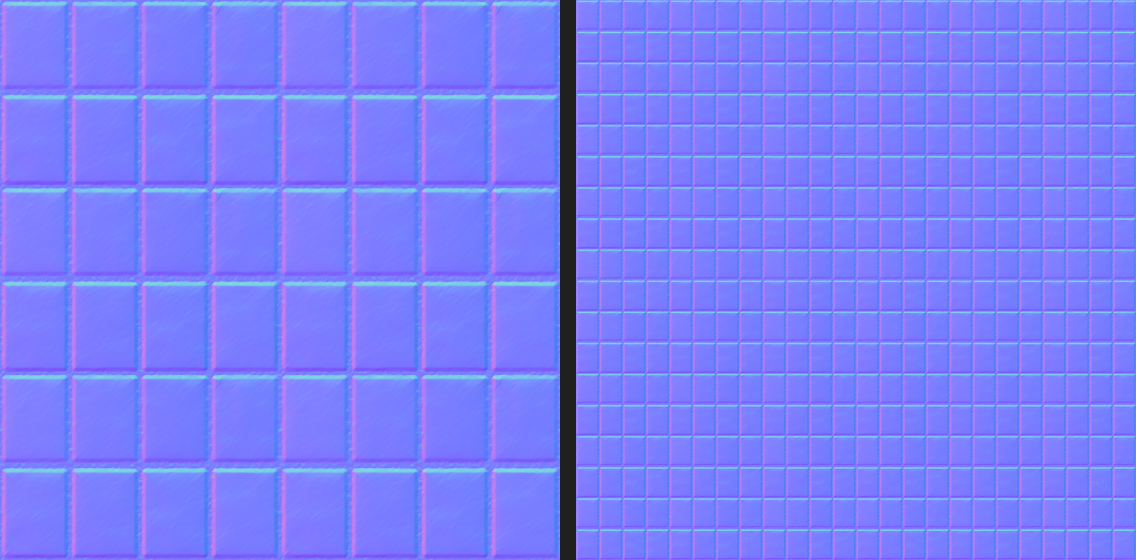
Left, the tile; right, the same tile 3 across and 3 down.
A Shadertoy shader for this texture map:

```glsl
#define TILES vec2(8.0, 6.0)
#define VARIETY vec2(4.0, 2.0)
#define GROUT_HALF 0.0028
#define CORNER 0.008
#define BEVEL_WIDTH 0.0085
#define BEVEL_HEIGHT 0.0028
#define SHOULDER 0.0022
#define PILLOW 0.0013
#define GROUT_ROUGH 0.0009
#define SCRATCH 0.00020
#define CHIP_DEPTH 0.0008
#define BIAS vec2(-0.042, -0.016)

float hash(vec2 p) {
    vec3 q = fract(vec3(p.xyx) * 0.1031);
    q += dot(q, q.yzx + 33.33);
    return fract((q.x + q.y) * q.z);
}

// Value noise whose lattice wraps after a whole number of cells
float wrapNoise(vec2 p, vec2 period) {
    vec2 i = floor(p), f = p - i;
    f = f * f * f * (f * (f * 6.0 - 15.0) + 10.0);
    vec2 a = mod(i, period), b = mod(i + 1.0, period);
    return mix(mix(hash(a), hash(vec2(b.x, a.y)), f.x),
               mix(hash(vec2(a.x, b.y)), hash(b), f.x), f.y) - 0.5;
}

// Two octaves over the unit square
float roughness(vec2 g, vec2 cells) {
    return wrapNoise(g * cells, cells) + 0.5 * wrapNoise(g * cells * 2.0, cells * 2.0);
}

// Integer shears keep the slanted streaks periodic
float streaks(vec2 g) {
    vec2 slant = vec2(64.0 * g.x - 48.0 * g.y, 16.0 * (g.x + g.y));
    vec2 fine = vec2(96.0 * g.x - 64.0 * g.y, 32.0 * g.x + 32.0 * g.y);
    return wrapNoise(slant, vec2(16.0)) + 0.5 * wrapNoise(fine, vec2(32.0));
}

// Distance inside the tile edge; also gives tile index and local position
float tileDepth(vec2 uv, out vec2 id, out vec2 local, out vec2 halfSize) {
    vec2 cell = floor(uv * TILES);
    id = mod(cell, VARIETY);
    local = uv - (cell + 0.5) / TILES;
    halfSize = 0.5 / TILES - GROUT_HALF;
    // Every second horizontal joint is wider
    float extra = 0.0022 * id.y;
    local.y -= extra;
    halfSize.y -= extra;
    vec2 q = abs(local) - halfSize + CORNER;
    return CORNER - length(max(q, 0.0)) - min(max(q.x, q.y), 0.0);
}

float surfaceHeight(vec2 uv) {
    vec2 id, local, halfSize;
    vec2 g = uv * TILES / VARIETY;
    float rough = roughness(g, vec2(72.0, 48.0));
    float depth = tileDepth(uv, id, local, halfSize);
    depth = max(depth + 0.0010 * wrapNoise(g * vec2(36.0, 24.0), vec2(36.0, 24.0)), 0.0);
    float onTile = smoothstep(0.0, BEVEL_WIDTH, depth);

    // Bevel, rounded shoulder and soft pillow
    float edge = 1.1 - 0.25 * id.y + 0.5 * wrapNoise(g * vec2(16.0, 10.0), vec2(16.0, 10.0));
    float h = BEVEL_HEIGHT * edge * onTile + PILLOW * (1.0 - exp(-depth / 0.025));
    h += SHOULDER * (1.0 - exp(-depth / 0.008));

    // Rough joints, faintly streaked faces
    h += GROUT_ROUGH * rough * (1.0 - smoothstep(0.0, 0.007, depth));
    h += onTile * (SCRATCH * streaks(g) + 0.00008 * rough);
    h += onTile * 0.0007 * wrapNoise(g * vec2(12.0, 8.0), vec2(12.0, 8.0));

    // Raised flake at the upper left corner of some tiles
    vec2 c = local - vec2(-halfSize.x, halfSize.y);
    float crease = c.x * 0.84 - c.y * 0.545 - 0.020 + 8.0 * (c.y + 0.016) * (c.y + 0.016);
    float chip = step(2.5, id.x) * id.y * smoothstep(0.036, 0.020, -c.y);
    return h + CHIP_DEPTH * chip * onTile * smoothstep(0.0018, -0.0018, crease);
}

void mainImage(out vec4 fragColor, in vec2 fragCoord) {
    vec2 uv = fragCoord / iResolution.xy;
    vec2 e = vec2(max(0.001, 0.5 / iResolution.y), 0.0);

    // Slope, with x reversed to +x on left bevels
    vec2 slope = vec2(surfaceHeight(uv + e.xy) - surfaceHeight(uv - e.xy),
                      surfaceHeight(uv - e.yx) - surfaceHeight(uv + e.yx)) / (2.0 * e.x);
    slope *= mix(vec2(0.45, 0.40), vec2(0.75, 1.2), smoothstep(-0.05, 0.15, slope));

    // Each tile leans a little and is slightly domed
    vec2 id, local, halfSize;
    float depth = tileDepth(uv, id, local, halfSize);
    vec2 lean = 0.035 * (vec2(hash(id + 3.0), hash(id + 17.0)) - 0.5);
    lean.x -= 0.03 * cos(1.5708 * (id.x - 2.0));
    lean += vec2(-0.035, 0.02) * local / halfSize;
    slope += BIAS + lean * smoothstep(0.0, BEVEL_WIDTH, depth);

    vec3 normal = normalize(vec3(slope, 1.0));
    fragColor = vec4(0.5 + 0.5 * normal, 1.0);
}
```
